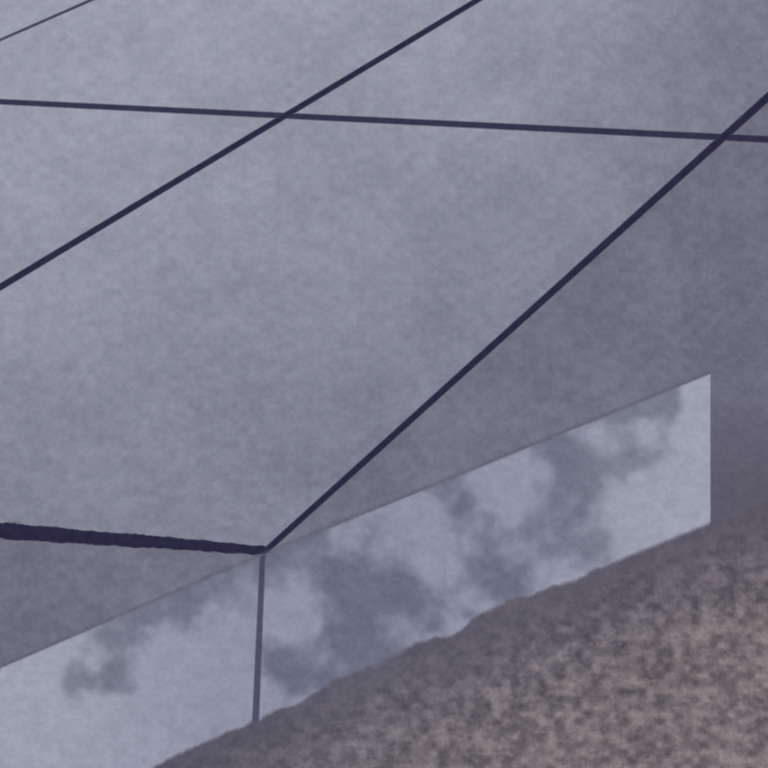
A three.js fragment shader for this texture:

```glsl
varying vec2 vUv;

const float EDGE = 0.0018;
const float JOINT_WIDTH = 0.0042;
const float TREAD_GRAIN = 0.075;
const float CURB_GRAIN = 0.06;
const float GROUND_GRAIN = 0.30;
const float CURB_END = 0.925;
const vec2 CORNER = vec2(0.342, 0.279);
const vec3 TREAD_LIGHT = vec3(0.60, 0.61, 0.67);
const vec3 TREAD_MID = vec3(0.49, 0.50, 0.565);
const vec3 TREAD_DARK = vec3(0.41, 0.405, 0.47);
const vec3 CURB_LIGHT = vec3(0.63, 0.64, 0.705);
const vec3 CURB_SHADE = vec3(0.53, 0.545, 0.62);
const vec3 GROUND = vec3(0.445, 0.42, 0.44);
const vec3 GROUND_SHADE = vec3(0.36, 0.345, 0.40);
const vec3 JOINT = vec3(0.15, 0.14, 0.235);

float hash(vec2 p) {
  return fract(sin(dot(p, vec2(127.1, 311.7))) * 43758.5453);
}

float noise(vec2 p) {
  vec2 i = floor(p);
  vec2 f = fract(p);
  f = f * f * (3.0 - 2.0 * f);
  return mix(mix(hash(i), hash(i + vec2(1.0, 0.0)), f.x),
             mix(hash(i + vec2(0.0, 1.0)), hash(i + vec2(1.0, 1.0)), f.x), f.y);
}

float fbm(vec2 p) {
  float sum = 0.0;
  float amp = 0.5;
  for (int i = 0; i < 4; i++) {
    sum += amp * noise(p);
    p = mat2(0.8, 0.6, -0.6, 0.8) * p * 2.03 + 7.3;
    amp *= 0.5;
  }
  return sum / 0.9375;
}

float above(float d) {
  return smoothstep(-EDGE, EDGE, d);
}

// Height over the line through a and b, measured across it
float side(vec2 p, vec2 a, vec2 b) {
  vec2 d = normalize(b - a);
  return dot(p - a, vec2(-d.y, d.x));
}

// Coverage of a segment whose half width runs from wa to wb
float stroke(vec2 p, vec2 a, vec2 b, float wa, float wb) {
  vec2 d = b - a;
  float t = clamp(dot(p - a, d) / dot(d, d), 0.0, 1.0);
  return 1.0 - above(length(p - a - d * t) - mix(wa, wb, t));
}

vec3 treadColor(vec2 p, float grain, float blotch) {
  float light = smoothstep(0.25, 1.15, p.y - 0.45 * p.x + 0.18);
  vec3 col = mix(TREAD_MID, TREAD_LIGHT, light);
  col = mix(col, TREAD_DARK, 0.55 * smoothstep(0.72, 1.05, p.x));
  float strip = above(-side(p, CORNER, vec2(1.0, 0.874))) * step(CORNER.x, p.x);
  float front = above(-side(p, vec2(0.0, 0.310), CORNER)) * step(p.x, CORNER.x);
  col = mix(col, TREAD_DARK + 0.015, 0.8 * max(strip, front));
  return col + TREAD_GRAIN * (grain - 0.5) + 0.06 * (blotch - 0.5);
}

vec3 curbColor(vec2 p, float grain, float blotch) {
  float bright = max(1.0 - smoothstep(0.0, 0.36, p.x), smoothstep(0.6, 0.9, p.x));
  vec3 col = mix(CURB_SHADE, CURB_LIGHT, 0.25 + 0.6 * bright);
  col -= 0.14 * smoothstep(0.52, 0.75, blotch);
  return col + CURB_GRAIN * (grain - 0.5);
}

vec3 groundColor(vec2 p, float depth, float grain, float blotch) {
  vec3 col = mix(GROUND_SHADE, GROUND, smoothstep(0.0, 0.16, depth));
  float rough = GROUND_GRAIN * smoothstep(-0.05, 0.14, depth);
  col += rough * (grain - 0.5) * vec3(1.1, 1.0, 0.92);
  return col + 0.06 * (blotch - 0.5) + 0.02 * (p.x - 0.6) * vec3(1.0, 0.5, 0.0);
}

void main() {
  vec2 p = vUv;
  float grain = fbm(p * vec2(85.0, 100.0));
  float blotch = fbm(p * 11.0 + 3.7);
  float fine = noise(p * 240.0) - 0.5;

  // Paved tread and its joints
  vec3 col = treadColor(p, grain, blotch);
  float w = JOINT_WIDTH;
  float joints = 0.8 * stroke(p, vec2(-0.05, 0.926), vec2(0.16, 1.018), 0.0014, 0.0018);
  joints = max(joints, stroke(p, vec2(-0.05, 0.596), vec2(0.66, 1.023), w, 0.8 * w));
  joints = max(joints, 0.9 * stroke(p, vec2(-0.05, 0.870), vec2(1.05, 0.816), 0.8 * w, w));
  joints = max(joints, stroke(p, CORNER + 0.003, vec2(1.05, 0.919), 0.9 * w, 1.2 * w));
  vec2 ragged = p + vec2(0.0, 0.004 * (grain - 0.5));
  joints = max(joints, stroke(ragged, vec2(-0.05, 0.313), CORNER + vec2(0.0, 0.004), 0.011, 0.006));
  col = mix(col, JOINT, 0.94 * joints);

  // Recess past the end of the curb
  float top = p.x < CORNER.x ? 0.130 + 0.43 * p.x : 0.277 + 0.4055 * (p.x - CORNER.x);
  float recess = smoothstep(0.54, 0.33, p.y) * above(p.x - CURB_END);
  col = mix(col, vec3(0.34, 0.33, 0.39), 0.8 * recess);

  // Curb face with its upright joint
  float inCurb = above(top - p.y) * above(CURB_END - p.x);
  vec3 curb = curbColor(p, grain, blotch);
  curb = mix(curb, JOINT + 0.12, 0.85 * stroke(p, vec2(0.342, 0.277), vec2(0.331, 0.02), 0.0035, 0.0045));
  col = mix(col, curb, inCurb);
  float lip = exp(-pow((p.y - top - 0.002) / 0.003, 2.0)) * above(CURB_END - p.x);
  col = mix(col, TREAD_DARK * 0.85, 0.45 * lip);

  // Rough ground with a soft, uneven contact edge
  float foot = p.x < 0.677 ? 0.219 + 0.454 * (p.x - 0.677) : 0.219 + 0.400 * (p.x - 0.677);
  foot += 0.022 * (fbm(p * 32.0) - 0.5) * (1.0 - smoothstep(0.72, 0.85, p.x));
  float depth = foot - p.y;
  float inGround = smoothstep(-0.005, 0.004, depth);
  col = mix(col, groundColor(p, depth, grain, blotch), inGround);

  gl_FragColor = vec4(col + 0.025 * fine, 1.0);
}
```
